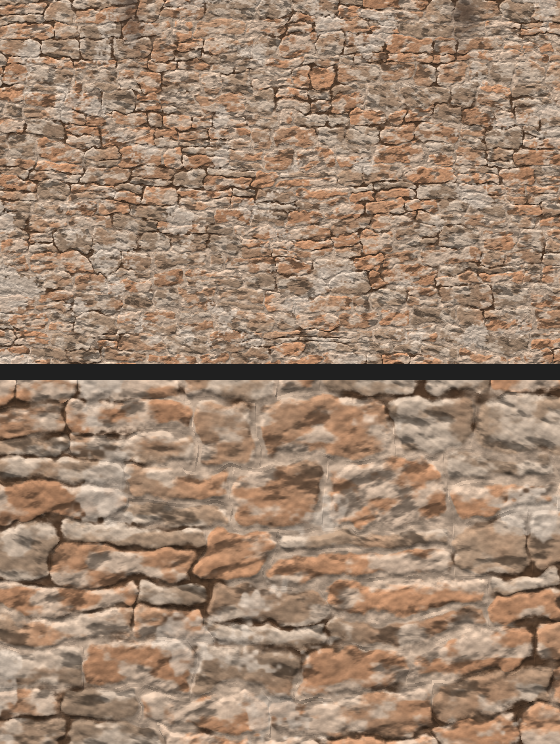
Top, the full canvas; bottom, a detail of the centre.
This texture is drawn by a Shadertoy shader. Its source:

```glsl
// Old rubble wall: rough stones in uneven courses, pale mortar and dark gaps.
// Jittered spans cut the courses and stones, warped noise roughens the edges,
// and the slope of a height field lights the layered grain from above.

float hash(vec2 p) {
    vec3 q = fract(p.xyx * 0.1031);
    q += dot(q, q.yzx + 33.33);
    return fract((q.x + q.y) * q.z);
}

float noise(vec2 p) {
    vec2 i = floor(p), f = fract(p);
    f = f * f * (3.0 - 2.0 * f);
    return mix(mix(hash(i), hash(i + vec2(1, 0)), f.x),
               mix(hash(i + vec2(0, 1)), hash(i + vec2(1, 1)), f.x), f.y);
}

float fbm(vec2 p) {
    float sum = 0.0, amp = 0.53;
    for (int i = 0; i < 4; i++) {
        sum += amp * noise(p);
        p = p * 2.03 + 17.3;
        amp *= 0.5;
    }
    return sum;
}

float jitteredEdge(float i, float seed) {
    return i + 0.64 * hash(vec2(i, seed)) - 0.32;
}

// Irregular 1D cell around x: lower edge, upper edge, index
vec3 span(float x, float seed) {
    float i = floor(x);
    if (x < jitteredEdge(i, seed)) i -= 1.0;
    else if (x >= jitteredEdge(i + 1.0, seed)) i += 1.0;
    return vec3(jitteredEdge(i, seed), jitteredEdge(i + 1.0, seed), i);
}

// Depth inside the nearest stone (x) and its random id (y)
vec2 stone(vec2 p) {
    p += 0.05 * (vec2(noise(p * 5.0), noise(p * vec2(3.5, 5.0) + 9.0)) - 0.5);
    p += 0.018 * (vec2(noise(p * 24.0 + 3.0), noise(p * 20.0 + 51.0)) - 0.5);
    p += 0.008 * (vec2(noise(p * 75.0), noise(p * 70.0 + 27.0)) - 0.5);

    vec3 row = span(p.y * 20.0, 3.0);
    float width = mix(0.07, 0.13, hash(vec2(row.z, 7.0)));
    vec3 column = span(p.x / width, row.z + 31.0);
    vec2 lo = vec2(column.x * width, row.x / 20.0);
    vec2 hi = vec2(column.y * width, row.y / 20.0);
    float id = hash(column.zz * vec2(1.0, 3.0) + row.zz * vec2(7.0, 1.0) + 5.0);

    // Some blocks are two thin slabs
    if (hash(vec2(column.z, row.z) + 90.0) > 0.6 && hi.y - lo.y > 0.045) {
        float joint = mix(lo.y, hi.y, 0.35 + 0.3 * id);
        if (p.y < joint) hi.y = joint;
        else { lo.y = joint; id = fract(id + 0.37); }
    }

    vec2 halfSize = 0.5 * (hi - lo);
    float radius = 0.6 * min(halfSize.x, halfSize.y);
    vec2 q = abs(p - 0.5 * (lo + hi)) - halfSize + radius;
    return vec2(radius - length(max(q, 0.0)) - min(max(q.x, q.y), 0.0), id);
}

// Where the joints are filled flush; heavier low on the right
float mortarFill(vec2 p) {
    return smoothstep(0.38, 0.68, fbm(p * vec2(9.0, 14.0) + 4.0) + 0.12 * (p.x * 0.6 - p.y));
}

// Height, stone coverage, stone id, grain
vec4 surface(vec2 p) {
    vec2 s = stone(p);
    float tilt = 0.7 * (s.y - 0.5);
    vec2 along = mat2(cos(tilt), -sin(tilt), sin(tilt), cos(tilt)) * p;
    float grain = fbm(along * vec2(42.0, 95.0) + s.y * 50.0);
    float rough = fbm(p * vec2(80.0, 110.0) + 8.0) - 0.5;
    float depth = s.x + 0.009 * rough - 0.005 * mortarFill(p) * noise(p * 30.0 + 12.0);
    float cover = smoothstep(0.0, 0.0035, depth);
    float height = 0.32 * smoothstep(-0.001, 0.007, depth) + 0.55 * grain + 0.4 * rough;
    return vec4(height, cover, s.y, grain);
}

void mainImage(out vec4 fragColor, in vec2 fragCoord) {
    vec2 p = fragCoord / iResolution.y;
    vec4 s = surface(p);
    float slope = s.x - surface(p + vec2(-0.001, 0.003)).x;
    float fill = mortarFill(p);
    float speckle = noise(p * vec2(190.0, 230.0));

    // Stone: grey-brown to ochre, pale weathering, dark bedding pits
    float tone = 0.5 * s.z + 0.5 * fbm(p * 14.0 + 70.0);
    vec3 rock = mix(vec3(0.57, 0.48, 0.40), vec3(0.66, 0.49, 0.37), smoothstep(0.3, 0.7, tone));
    rock *= 0.91 + 0.18 * fract(s.z * 7.3);
    float weathered = smoothstep(0.44, 0.62, fbm(p * vec2(36.0, 60.0) + 33.0));
    rock = mix(rock, vec3(0.75, 0.68, 0.61), 0.75 * weathered);
    rock *= mix(0.64, 1.04, smoothstep(0.28, 0.47, s.w));

    // Joints: sandy mortar or open shadow
    vec3 mortar = vec3(0.70, 0.61, 0.53) * (0.68 + 0.6 * fbm(p * 70.0));
    float open = fill + 0.5 * fbm(p * vec2(60.0, 90.0) + 21.0) - 0.1;
    vec3 joint = mix(vec3(0.30, 0.22, 0.16), mortar, smoothstep(0.1, 0.55, open));
    vec3 color = mix(joint, rock, s.y);

    // Thin plaster remains
    float plaster = smoothstep(0.65, 0.71, fbm(p * vec2(10.0, 13.0) + 40.0) + 0.1 * (speckle - 0.5));
    color = mix(color, vec3(0.76, 0.70, 0.64), 0.7 * plaster);

    color *= clamp(1.0 + 1.1 * slope, 0.55, 1.25);
    color *= 0.91 + 0.18 * speckle;

    // Sooty runs below the top edge
    for (int i = 0; i < 2; i++) {
        float across = (p.x - 0.36 - 0.91 * float(i) + 0.04 * (noise(p * 12.0) - 0.5)) / 0.035;
        float soot = exp(-across * across) * smoothstep(0.78, 1.0, p.y) * (0.2 + fbm(p * 30.0));
        color = mix(color, vec3(0.25, 0.20, 0.17), min(0.85 * soot, 0.75));
    }
    fragColor = vec4(clamp(color, 0.0, 1.0), 1.0);
}
```
